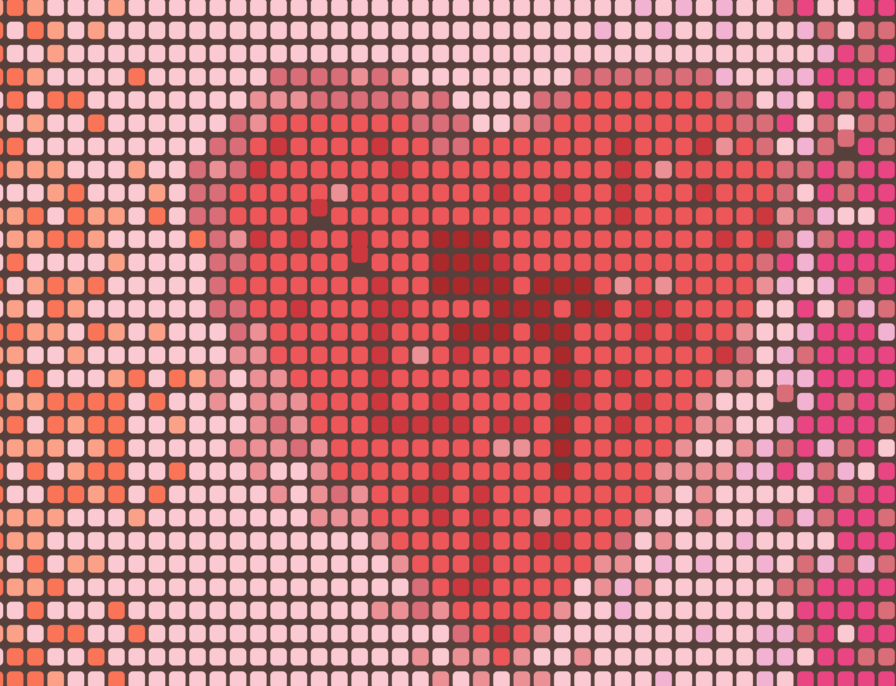
This pattern is drawn by a Shadertoy shader. Its source:

```glsl
// A mosaic of rounded tiles: a red heart on pale pink, orange at left and magenta at right.
#define PITCH vec2(0.02954, 0.03382)
#define ORIGIN vec2(0.0221, 0.0105)
#define TILE_HALF vec2(0.0121, 0.0127)
#define CORNER 0.0065
#define HEART_X 0.718
#define HEART_Y 0.315
#define LOBE vec2(0.221, 0.230)
#define HEART_DROP 0.665
#define EDGE_JITTER 0.035
#define SLIP 0.012

const vec3 GROUND  = vec3(0.34, 0.25, 0.23);
const vec3 PINK    = vec3(0.98, 0.79, 0.82);
const vec3 LILAC   = vec3(0.95, 0.70, 0.82);
const vec3 ROSE    = vec3(0.92, 0.57, 0.59);
const vec3 DUSTY   = vec3(0.85, 0.43, 0.47);
const vec3 CORAL   = vec3(0.93, 0.34, 0.35);
const vec3 CRIMSON = vec3(0.80, 0.22, 0.24);
const vec3 DEEP    = vec3(0.67, 0.16, 0.17);
const vec3 ORANGE  = vec3(0.98, 0.46, 0.34);
const vec3 PEACH   = vec3(0.98, 0.63, 0.53);
const vec3 MAGENTA = vec3(0.91, 0.27, 0.51);

// Shaded blocks inside the heart, as first and last tile
const vec4 DEEP_BLOCKS[8] = vec4[8](
    vec4(21, 10, 23, 12), vec4(24, 12, 24, 14), vec4(25, 13, 26, 13), vec4(26, 12, 28, 12),
    vec4(28, 13, 29, 13), vec4(22, 14, 23, 14), vec4(26, 14, 27, 14), vec4(27, 15, 27, 20));
const vec4 CRIMSON_BLOCKS[4] = vec4[4](
    vec4(18, 12, 18, 18), vec4(30, 6, 30, 9), vec4(23, 22, 23, 25), vec4(20, 18, 22, 18));
// Tiles that have slipped upward
const vec2 SLIPPED[4] = vec2[4](vec2(15, 9), vec2(17, 11), vec2(41, 6), vec2(38, 17));

float hash(vec2 p) {
    vec3 q = fract(vec3(p.xyx) * 0.1031);
    q += dot(q, q.yzx + 33.33);
    return fract((q.x + q.y) * q.z);
}

bool inBlock(vec2 tile, vec4 block) {
    return all(greaterThan(tile, block.xy - 0.5)) && all(lessThan(tile, block.zw + 0.5));
}

// Depth inside the heart, positive within; y points down
float heartDepth(vec2 p) {
    vec2 q = vec2(abs(p.x - HEART_X), p.y - HEART_Y);
    if (q.y > 0.0) return 2.0 * LOBE.x * (1.0 - pow(q.y / HEART_DROP, 1.6)) - q.x;
    float lobe = LOBE.x * (1.0 - length((q - vec2(LOBE.x, 0.0)) / LOBE));
    float bridge = 0.5 * (1.0 - length(q / vec2(0.221, 0.116)));
    return max(lobe, bridge);
}

bool isSlipped(vec2 tile) {
    for (int i = 0; i < 4; i++)
        if (distance(tile, SLIPPED[i]) < 0.5) return true;
    return false;
}

vec3 heartColor(vec2 tile, vec2 p, float depth, float pick) {
    for (int i = 0; i < 8; i++)
        if (inBlock(tile, DEEP_BLOCKS[i])) return DEEP;
    for (int i = 0; i < 4; i++)
        if (inBlock(tile, CRIMSON_BLOCKS[i])) return CRIMSON;
    if (isSlipped(tile)) return CRIMSON;
    float rim = p.x < HEART_X ? 0.058 : 0.030;
    rim *= 1.0 - 0.6 * smoothstep(0.65, 0.9, p.y);
    if (depth < rim) return pick < mix(0.8, 0.35, smoothstep(0.4, 0.65, p.y)) ? DUSTY : ROSE;
    if (pick < 0.11) return CRIMSON;
    return pick > 0.965 ? ROSE : CORAL;
}

vec3 fieldColor(vec2 tile, vec2 p, float depth, float pick) {
    float shade = hash(tile + 91.0);
    // Warm scatter from the left, widest at mid height
    float bulge = (p.y - 0.52) / 0.22;
    float reach = 0.27 + 0.17 * exp(-bulge * bulge);
    if (pick < 0.72 * (1.0 - p.x / reach)) return shade < 0.5 ? ORANGE : PEACH;
    // Magenta scatter toward the right
    float right = smoothstep(1.10, 1.29, p.x);
    if (right > 0.0) {
        if (isSlipped(tile) || pick > 1.0 - 0.3 * smoothstep(0.0, 0.15, right)) return DUSTY;
        if (pick < 0.58 * right) return MAGENTA;
        return shade < 0.45 ? LILAC : PINK;
    }
    // Loose rose tiles around the heart
    float halo = smoothstep(-0.16, 0.0, depth) * smoothstep(0.3, 0.7, p.y);
    if (pick > 1.0 - 0.48 * halo) return ROSE;
    return p.x > 0.85 && shade < 0.2 ? LILAC : PINK;
}

vec3 tileColor(vec2 tile) {
    vec2 p = ORIGIN + tile * PITCH;
    float pick = hash(tile + 17.0);
    float depth = heartDepth(p);
    float rough = depth + (hash(tile + 53.0) - 0.5) * EDGE_JITTER * smoothstep(0.1, 0.5, p.y);
    return rough > 0.0 ? heartColor(tile, p, rough, pick) : fieldColor(tile, p, depth, pick);
}

float roundedBox(vec2 p, vec2 halfSize, float radius) {
    vec2 q = abs(p) - halfSize + radius;
    return length(max(q, 0.0)) + min(max(q.x, q.y), 0.0) - radius;
}

void mainImage(out vec4 fragColor, in vec2 fragCoord) {
    vec2 p = vec2(fragCoord.x, iResolution.y - fragCoord.y) / iResolution.y;
    float blur = 0.9 / iResolution.y;
    vec2 home = floor((p - ORIGIN) / PITCH + 0.5);
    vec3 color = GROUND;
    // The tile below is drawn too, since it may have slipped up
    for (int k = 0; k < 2; k++) {
        vec2 tile = home + vec2(0, k);
        vec2 center = ORIGIN + tile * PITCH;
        if (isSlipped(tile)) center.y -= SLIP;
        float d = roundedBox(p - center, TILE_HALF, CORNER);
        color = mix(color, tileColor(tile), 1.0 - smoothstep(-blur, blur, d));
    }
    fragColor = vec4(color, 1.0);
}
```
